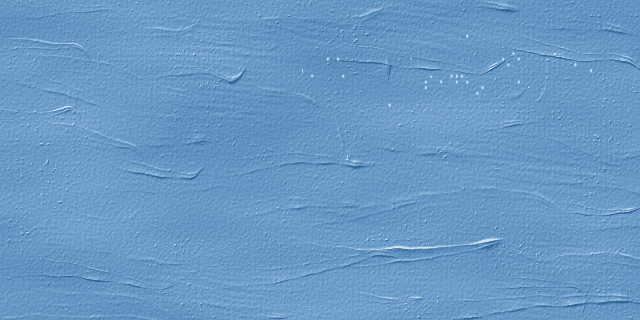
Write a WebGL 2 fragment shader that draws this texture.

```glsl
#version 300 es
precision highp float;
// Thick blue oil paint spread by a palette knife over woven canvas.
// A height field of curved ridges, streaks, weave and small bumps is
// lit from the upper left; the slope toward the light picks the colour.

#define RIDGE_COUNT 58.0
#define RIDGE_GAIN 2.1
#define GRAIN_GAIN 0.19
#define BUMP_GAIN 0.85
#define WEAVE_GAIN 0.14
#define STREAK_GAIN 0.17
#define WEAVE_FREQ 62.0
#define SAMPLE_STEP 0.0013
#define PAINT_MID vec3(0.404, 0.595, 0.774)
#define PAINT_DARK vec3(0.25, 0.45, 0.64)
#define PAINT_LIGHT vec3(0.61, 0.76, 0.89)

uniform vec2 u_resolution;
out vec4 fragColor;

vec2 hash2(vec2 p) {
    vec3 q = fract(p.xyx * vec3(0.1031, 0.1030, 0.0973));
    q += dot(q, q.yzx + 33.33);
    return fract((q.xx + q.yz) * q.zy);
}

float gradDot(vec2 cell, vec2 offset) {
    float a = 6.2832 * hash2(cell + 71.0).x;
    return dot(vec2(cos(a), sin(a)), offset);
}

float gradNoise(vec2 p) {
    vec2 i = floor(p), f = p - i;
    vec2 u = f * f * f * (f * (f * 6.0 - 15.0) + 10.0);
    vec2 e = vec2(1.0, 0.0);
    return mix(mix(gradDot(i, f), gradDot(i + e, f - e), u.x),
               mix(gradDot(i + e.yx, f - e.yx), gradDot(i + 1.0, f - 1.0), u.x), u.y);
}

// One knife ridge: steep on one side of a bent spine, gentle on the other
float ridge(vec2 p, float id) {
    vec2 place = hash2(vec2(id, 3.0)), form = hash2(vec2(id, 17.0));
    vec2 edge = hash2(vec2(id, 41.0)), bow = hash2(vec2(id, 59.0)) - 0.5;
    vec2 center = vec2(2.0 * fract(id * 0.618 + 0.2 * place.x), (id + place.y) / RIDGE_COUNT);
    bool crack = mod(id, 6.0) == 3.0;
    float reach = crack ? mix(0.06, 0.17, form.x) : mix(0.14, 0.50, form.x * form.x);
    float angle = crack ? mix(-1.7, -0.4, form.y) : mix(-0.31, 0.19, form.y);
    float c = cos(angle), s = sin(angle);
    vec2 q = mat2(c, -s, s, c) * (p - center);
    float t = q.x / reach;
    if (abs(t) > 1.0 || abs(q.y) > 0.4) return 0.0;

    float hook = smoothstep(0.60, 1.05, t);
    float spine = bow.x * 0.40 * reach * t * t + bow.y * 0.15 * hook * hook
                + 0.013 * gradNoise(vec2(q.x * 9.0, id * 7.3))
                + (crack ? 0.012 : 0.0025) * gradNoise(vec2(q.x * 38.0, id * 5.7));
    float d = (q.y - spine) * (edge.x > 0.42 ? 1.0 : -1.0);
    float fade = smoothstep(-1.0, 0.2, t) * smoothstep(1.0, 0.86, t);
    fade *= clamp(0.85 + 1.6 * gradNoise(vec2(q.x * 15.0, id * 3.1)), 0.25, 1.6);
    float lump = (t - 0.74) / 0.09;
    fade *= 1.0 + 0.9 * form.y * exp(-lump * lump);
    float width = mix(0.0022, 0.0050, edge.y) * (0.7 + 0.4 * fade);
    float shoulder = 0.75 * exp(-d / (1.9 * width)) + 0.25 * exp(-d / 0.035);
    float profile = d > 0.0 ? shoulder : exp(-d * d / (width * width));
    // A thinner line that converges on the main one
    float echo = (d - mix(0.010, 0.045, form.x) * (1.0 - 0.9 * t)) / (0.8 * width);
    profile += 0.34 * exp(-echo * echo);
    float strength = 0.20 + 1.0 * place.x * place.x;
    return strength * fade * width * profile;
}

// Scattered pimples in the paint film, each an ellipse of random tilt
float bumps(vec2 p, float freq) {
    vec2 g = p * freq, cell = floor(g), h = hash2(cell + 13.0), k = hash2(cell + 137.0);
    vec2 q = fract(g) - mix(vec2(0.36), vec2(0.64), h);
    vec2 axis = vec2(cos(6.2832 * h.x), sin(6.2832 * h.x));
    float across = 1.7 * dot(q, axis.yx * vec2(-1.0, 1.0));
    float r = length(vec2(dot(q, axis), across)) / mix(0.15, 0.25, k.y);
    return step(0.62, k.x) * k.y * k.y * exp(-r * r) * smoothstep(1.7, 1.1, r) * 0.25 / freq;
}

float paintHeight(vec2 p) {
    vec2 warped = p + 0.016 * vec2(gradNoise(p * 5.0), gradNoise(p * 5.0 + 31.0));
    float h = 0.0;
    for (float id = 0.0; id < RIDGE_COUNT; id++) h += RIDGE_GAIN * ridge(warped, id);
    // Bristle-like drag marks along the strokes
    float drag = smoothstep(0.0, 0.4, gradNoise(p * vec2(2.0, 5.0) + 50.0));
    h += STREAK_GAIN * drag * gradNoise(vec2(warped.x * 4.0, warped.y * 62.0 + p.x * 9.0)) / 55.0;
    h += 0.07 * gradNoise(warped * vec2(4.0, 11.0) + 4.0) / 11.0;
    // Fine film texture, pimples and cloth threads
    h += GRAIN_GAIN * gradNoise(p * vec2(108.0, 104.0)) / 100.0;
    float rough = clamp(0.85 + 1.5 * gradNoise(p * vec2(4.0, 6.0) + 90.0), 0.25, 1.5);
    h += BUMP_GAIN * rough * (bumps(p, 50.0) + bumps(p + 3.7, 67.0) + bumps(p + 8.3, 83.0));
    vec2 thread = 6.2832 * WEAVE_FREQ * (p + 0.002 * gradNoise(p * 9.0));
    float cloth = (0.5 + 0.5 * sin(thread.x)) * sin(thread.y * 0.9) + 0.6 * sin(thread.x);
    float bare = smoothstep(-0.2, 0.4, gradNoise(p * vec2(2.1, 3.2) + 8.0) + 0.2 * (p.x - 1.0));
    return h + WEAVE_GAIN * bare * cloth / (6.2832 * WEAVE_FREQ);
}

// Bare glints on raised threads, gathered in a loose drift
float glints(vec2 p) {
    vec2 g = p * vec2(WEAVE_FREQ, WEAVE_FREQ * 0.9), cell = floor(g);
    vec2 drift = (p - vec2(1.35, 0.76)) / vec2(0.42, 0.07);
    float chance = 0.30 * exp(-dot(drift, drift)) * smoothstep(-0.1, 0.35, gradNoise(p * vec2(9.0, 13.0)));
    float spot = smoothstep(0.40, 0.10, length((fract(g) - 0.5) * vec2(1.15, 0.9)));
    return spot * step(1.0 - chance, hash2(cell + 211.0).x);
}

void main() {
    vec2 p = gl_FragCoord.xy / u_resolution.y;
    vec2 toLight = SAMPLE_STEP * normalize(vec2(-0.65, 1.0));
    float slope = (paintHeight(p - toLight) - paintHeight(p + toLight)) / (2.0 * SAMPLE_STEP);
    float tone = slope + 0.33 * gradNoise(p * vec2(1.5, 2.6) + 20.0) + 0.20 * gradNoise(p * vec2(2.6, 7.0) + 6.0);
    vec3 color = mix(PAINT_MID, PAINT_DARK, clamp(-tone, 0.0, 1.3));
    color = mix(color, PAINT_LIGHT, clamp(tone, 0.0, 1.0));
    color = mix(color, vec3(0.86, 0.92, 0.97), 0.8 * smoothstep(0.9, 1.6, tone));
    color = mix(color, vec3(0.84, 0.91, 0.97), 0.85 * glints(p));
    fragColor = vec4(color, 1.0);
}
```
